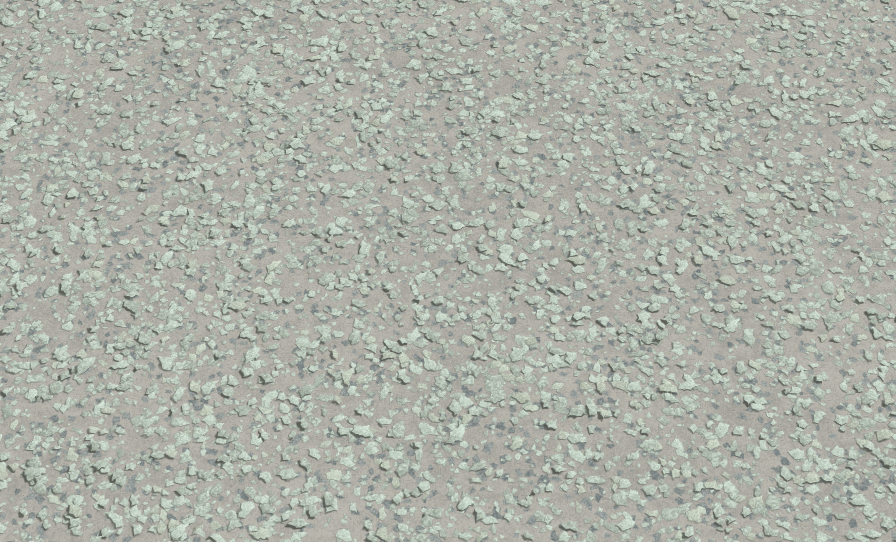
Reproduce this texture procedurally as a Shadertoy shader.

```glsl
const vec3 TAR_LIGHT = vec3(0.735, 0.725, 0.690);
const vec3 TAR_DARK = vec3(0.625, 0.620, 0.588);
const vec3 MINT = vec3(0.775, 0.835, 0.782);
const vec3 SAGE = vec3(0.655, 0.700, 0.648);
const vec3 CREAM = vec3(0.775, 0.795, 0.720);
const vec3 SLATE = vec3(0.600, 0.630, 0.620);
const vec3 SLATE_DARK = vec3(0.480, 0.515, 0.515);
const vec3 SHADOW = vec3(0.315, 0.330, 0.305);
const vec2 SHADOW_DIR = vec2(-0.62, -0.78);
const float TILT = 0.24;       // shrink of the ground towards the top
const float SOFTNESS = 0.0013; // edge blur in canvas heights
const float SIDES = 5.0;
const float TAU = 6.2831853;

float hash(vec2 p) {
    vec3 q = fract(p.xyx * 0.1031);
    q += dot(q, q.yzx + 33.33);
    return fract((q.x + q.y) * q.z);
}

vec2 hash2(vec2 p) {
    return vec2(hash(p + 17.3), hash(p + 71.9));
}

float noise(vec2 p) {
    vec2 i = floor(p), f = fract(p);
    f = f * f * (3.0 - 2.0 * f);
    vec2 e = vec2(0.0, 1.0);
    return mix(mix(hash(i), hash(i + e.yx), f.x),
               mix(hash(i + e), hash(i + e.yy), f.x), f.y);
}

// Irregular convex polygon of random half planes
float chipDistance(vec2 p, vec2 id, float radius) {
    float turn = TAU * hash(id + 5.7);
    float c = cos(turn), s = sin(turn);
    p = mat2(c, -s, s, c) * p;
    p.x /= mix(0.9, 1.65, hash(id + 9.1));
    float d = -10.0;
    for (float i = 0.0; i < SIDES; i++) {
        vec2 h = hash2(id + i * 3.37);
        float a = (i + 0.7 * (h.x - 0.5)) * TAU / SIDES;
        d = max(d, dot(p, vec2(cos(a), sin(a))) - radius * (0.50 + 0.50 * h.y));
    }
    return d;
}

// One scatter of stones; lift sets the relief and shadow length
void scatter(inout vec3 color, vec2 ground, vec2 cell, float seed, float fill,
             float size, vec3 light, vec3 dark, float lift, float blur) {
    // Ragged outlines
    vec2 fray = vec2(noise(ground * 150.0 + seed), noise(ground * 150.0 - seed)) - 0.5;
    vec2 g = ground / cell + seed + 0.22 * fray;
    vec2 base = floor(g);
    float soft = blur / cell.y;
    float mottle = noise(ground * vec2(230.0, 260.0) + seed);
    float grit = noise(ground * 480.0 - seed);
    for (int j = 1; j >= -1; j--)
    for (int i = -1; i <= 1; i++) {
        vec2 id = base + vec2(i, j);
        float cluster = noise(id * cell * 9.0 + 40.0) * 0.5
                      + noise(id * cell * 24.0 + 80.0) * 0.5;
        if (hash(id + 2.3) > fill * mix(0.40, 1.60, cluster)) continue;

        vec2 q = g - id - 0.5 - 0.75 * (hash2(id) - 0.5);
        float radius = size * mix(0.65, 1.2, hash(id + 13.0));
        float h = hash(id + 21.0);
        float height = lift * mix(0.10, 1.0, h * h);

        float shade = chipDistance(q - SHADOW_DIR * height * 0.30, id, radius);
        color = mix(color, SHADOW, lift * mix(0.45, 0.90, h)
                    * smoothstep(soft * 1.4, -soft * 1.4, shade));

        float d = chipDistance(q, id, radius);
        float tone = hash(id + 31.0) * 0.5 + mottle * 0.5;
        vec3 stone = mix(dark, light, smoothstep(0.12, 0.72, tone));
        stone = mix(stone, CREAM, lift * 0.5 * step(0.88, hash(id + 37.0)));
        float facing = dot(q, -SHADOW_DIR) / radius;
        stone += lift * 0.045 * facing;
        stone += (grit - 0.5) * 0.12;
        color = mix(color, stone, smoothstep(soft, -soft, d));
    }
}

vec3 tarmac(vec2 ground) {
    float broad = noise(ground * vec2(5.0, 8.0) + 12.0);
    float patchy = noise(ground * vec2(45.0, 60.0));
    float fine = noise(ground * vec2(210.0, 240.0));
    float grit = noise(ground * 450.0 + 50.0);
    float tone = 0.16 * broad + 0.26 * patchy + 0.28 * fine + 0.30 * grit;
    vec3 color = mix(TAR_DARK, TAR_LIGHT, smoothstep(0.10, 0.80, tone));
    return color - 0.08 * smoothstep(0.80, 0.97, fine);
}

void mainImage(out vec4 fragColor, in vec2 fragCoord) {
    vec2 uv = fragCoord / iResolution.y;
    float depth = 1.0 - TILT * uv.y;
    vec2 ground = vec2(uv.x - 0.5 * iResolution.x / iResolution.y, uv.y) / depth;
    float blur = max(SOFTNESS, 0.7 / iResolution.y) / depth;

    vec3 color = tarmac(ground);

    // Flat slate stones, then crumbs, then raised chips
    scatter(color, ground, vec2(0.020, 0.018), 11.0, 0.36, 0.40,
            SLATE, SLATE_DARK, 0.15, blur);
    scatter(color, ground, vec2(0.012, 0.011), 37.0, 0.20, 0.42,
            MINT, SAGE, 0.50, blur);
    scatter(color, ground, vec2(0.020, 0.0175), 59.0, 0.30, 0.46,
            MINT, SAGE, 0.85, blur);
    scatter(color, ground, vec2(0.026, 0.0225), 83.0, 0.38, 0.47,
            MINT, SAGE, 1.0, blur);

    fragColor = vec4(clamp(color, 0.0, 1.0), 1.0);
}
```
